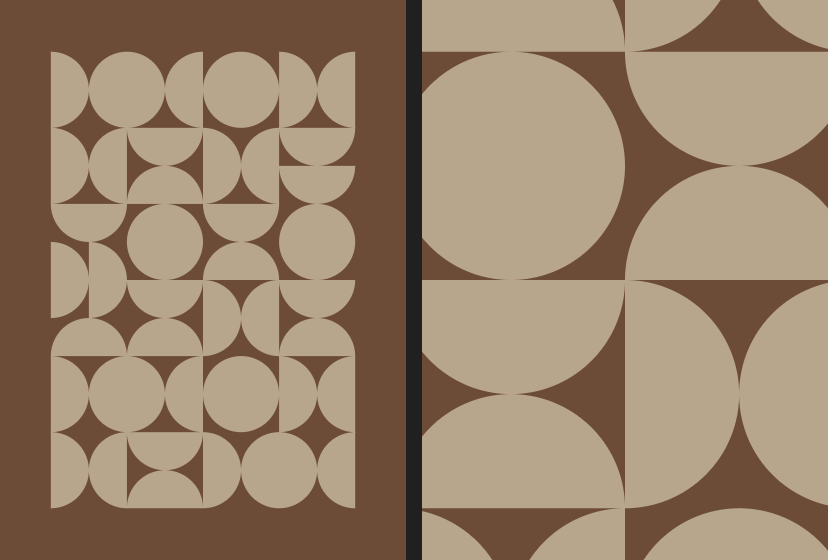
Left: the whole. Right: its middle third, enlarged.
This pattern is drawn by a WebGL 2 fragment shader. Its source:

```glsl
#version 300 es
precision highp float;

uniform vec2 u_resolution;
out vec4 fragColor;

// One unit is the radius of a half disc; a tile is two units wide.
const vec3 BROWN = vec3(0.427, 0.298, 0.216);
const vec3 TAN = vec3(0.722, 0.651, 0.549);
const int COLUMNS = 4;
const int ROWS = 6;
const vec2 MARGIN = vec2(1.336, 1.342);

// Motifs, each made of two half discs
const int SIDES = 0;    // bulging inward from left and right
const int CAPS = 1;     // bulging inward from top and bottom
const int DISC = 2;     // back to back
const int BOWLS = 3;    // one below the other, both bulging down
const int PARTED = 4;   // caps spread over two tiles
const int SAILS = 5;    // side by side, between the parted caps

// Motif of every tile, top row first
const int LAYOUT[24] = int[24](
    SIDES,  SIDES, DISC,  SIDES,
    SIDES,  CAPS,  SIDES, BOWLS,
    PARTED, DISC,  CAPS,  DISC,
    SAILS,  CAPS,  SIDES, CAPS,
    SIDES,  SIDES, DISC,  SIDES,
    SIDES,  CAPS,  SIDES, SIDES
);

// Coverage of a half disc whose straight edge lies at x = edge
float halfDisc(vec2 p, float edge, float facing, float pixel) {
    p.x -= edge;
    float dist = max(length(p) - 1.0, -facing * p.x);
    return clamp(0.5 - dist / pixel, 0.0, 1.0);
}

// Coverage of one motif, p measured from the tile centre with y down
float motifCoverage(vec2 p, int motif, float pixel) {
    // The parted caps and the sails share the centre of a double tile
    if (motif == PARTED) p.y -= 1.0;
    if (motif == SAILS) p.y += 1.0;

    // Swap the axes of motifs that run vertically
    if (motif == CAPS || motif == BOWLS || motif == PARTED) p = p.yx;

    vec2 edges = vec2(-1.0, 1.0);
    vec2 facing = vec2(1.0, -1.0);
    if (motif == DISC) edges = vec2(0.0);
    if (motif == PARTED) edges *= 2.0;
    if (motif == BOWLS || motif == SAILS) {
        edges = vec2(-1.0, 0.0);
        facing = vec2(1.0);
    }
    return halfDisc(p, edges.x, facing.x, pixel)
         + halfDisc(p, edges.y, facing.y, pixel);
}

void main() {
    // Centre the grid on the canvas, with y running down from its top
    vec2 gridSize = 2.0 * vec2(COLUMNS, ROWS);
    vec2 unitSize = u_resolution / (gridSize + 2.0 * MARGIN);
    float pixel = 1.0 / min(unitSize.x, unitSize.y);
    vec2 p = (gl_FragCoord.xy - 0.5 * u_resolution) * pixel;
    p = vec2(p.x, -p.y) + 0.5 * gridSize;

    // Summed coverage keeps abutting straight edges free of seams
    float coverage = 0.0;
    for (int row = 0; row < ROWS; row++) {
        for (int column = 0; column < COLUMNS; column++) {
            vec2 centre = 2.0 * vec2(column, row) + 1.0;
            int motif = LAYOUT[row * COLUMNS + column];
            coverage += motifCoverage(p - centre, motif, pixel);
        }
    }
    fragColor = vec4(mix(BROWN, TAN, min(coverage, 1.0)), 1.0);
}
```
